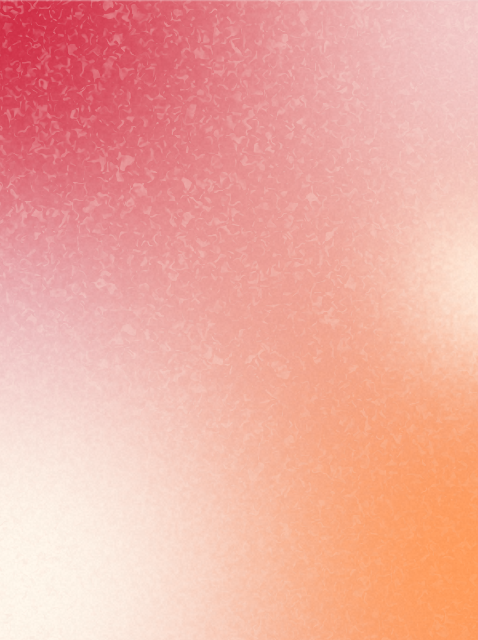
Reproduce this background procedurally as a Shadertoy shader.

```glsl
// Frosted gradient of crimson, rose, orange and cream glows with pale mottled grain.

float hash(vec2 cell) {
    vec3 q = fract(vec3(cell.xyx) * 0.1031);
    q += dot(q, q.yzx + 33.33);
    return fract((q.x + q.y) * q.z);
}

float valueNoise(vec2 p) {
    vec2 cell = floor(p), f = fract(p);
    f = f * f * (3.0 - 2.0 * f);
    return mix(mix(hash(cell), hash(cell + vec2(1, 0)), f.x),
               mix(hash(cell + vec2(0, 1)), hash(cell + vec2(1, 1)), f.x), f.y);
}

// Soft round falloff: 1 at the centre, 1/e at the radius
float glow(vec2 offset, float radius, float power) {
    return exp(-pow(length(offset) / radius, power));
}

void mainImage(out vec4 fragColor, in vec2 fragCoord) {
    vec2 p = fragCoord / iResolution.y;
    float right = iResolution.x / iResolution.y;

    // Frosted scatter of the sampling position
    vec2 scatter = vec2(valueNoise(p * 170.0), valueNoise(p * 170.0 + 311.0)) - 0.5;
    vec2 s = p + 0.035 * scatter;

    // Colour glows, layered from back to front
    vec3 color = vec3(0.92, 0.64, 0.63);
    color = mix(color, vec3(0.82, 0.21, 0.30), glow(s - vec2(0.0, 1.0), 0.355, 2.0));
    color = mix(color, vec3(0.95, 0.79, 0.79),
                glow((s - vec2(right + 0.02, 0.94)) * vec2(1.0, 0.75), 0.25, 2.0));
    float orange = glow(s - vec2(right, 0.10), 0.41, 2.0);
    color = mix(color, vec3(1.0, 0.61, 0.36), orange);
    color = mix(color, vec3(0.89, 0.64, 0.70), 0.6 * glow(s - vec2(0.0, 0.47), 0.2, 2.0));
    color = mix(color, vec3(0.995, 0.96, 0.915), glow(s - vec2(0.0, 0.08), 0.41, 2.6));
    color = mix(color, vec3(1.0, 0.92, 0.85),
                0.95 * glow(s - vec2(right + 0.02, 0.56), 0.15, 2.0));

    // Curled pale flecks from warped noise
    vec2 warp = vec2(valueNoise(p * 110.0 + 57.0), valueNoise(p * 110.0 + 93.0));
    float flecks = smoothstep(0.5, 0.95, valueNoise(p * 190.0 + 2.5 * warp));
    float patches = 0.6 + 0.8 * valueNoise(p * 45.0 + 17.0);
    color = mix(color, vec3(0.98, 0.88, 0.84),
                (0.27 * flecks * patches - 0.035) * (1.0 - 0.65 * orange));

    // Fine grain and a faint light rim at the top
    color += 0.025 * (valueNoise(p * 400.0 + 29.0) - 0.5);
    color = mix(color, vec3(0.95, 0.85, 0.85), 0.35 * smoothstep(0.997, 0.999, p.y));

    fragColor = vec4(clamp(color, 0.0, 1.0), 1.0);
}
```
